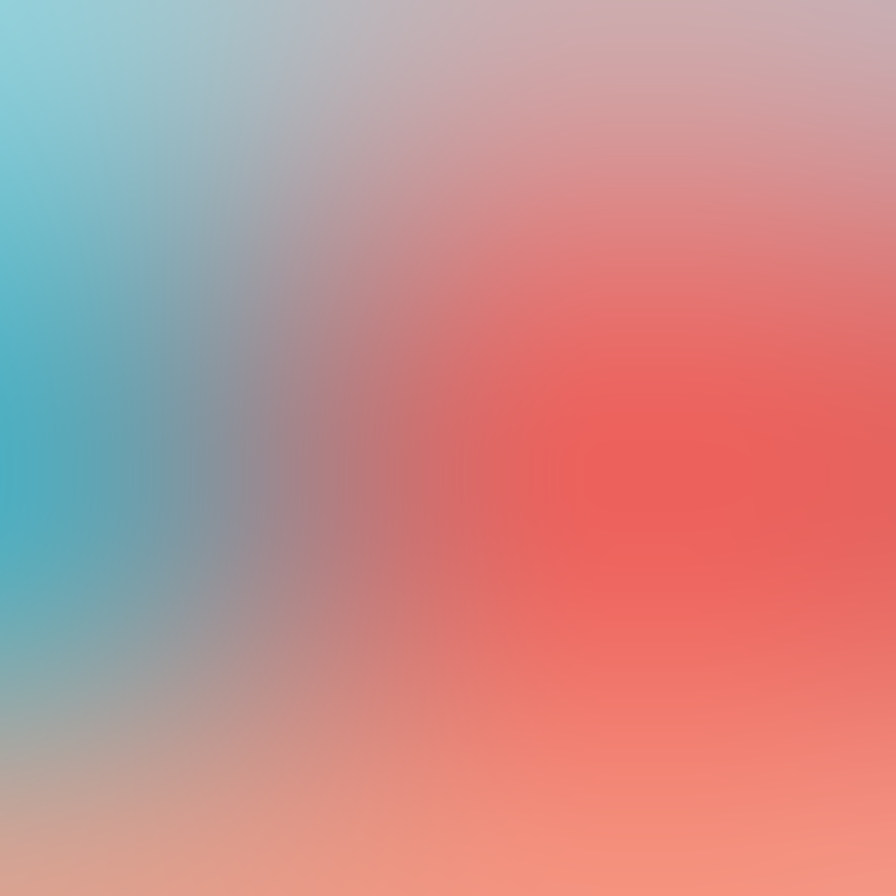
Reproduce this background procedurally as a Shadertoy shader.

```glsl
// Soft mesh gradient: teal on the left, a coral glow right of centre, peach below, pale mauve above.

// Colours of the mesh: three rows, each with a left, core and right stop
#define TOP_LEFT   vec3(0.57, 0.825, 0.865)
#define TOP_CORE   vec3(0.80, 0.68, 0.69)
#define TOP_RIGHT  vec3(0.78, 0.69, 0.71)
#define MID_LEFT   vec3(0.27, 0.70, 0.775)
#define MID_CORE   vec3(0.93, 0.38, 0.36)
#define MID_RIGHT  vec3(0.90, 0.39, 0.37)
#define LOW_LEFT   vec3(0.86, 0.64, 0.57)
#define LOW_CORE   vec3(0.96, 0.58, 0.50)
#define LOW_RIGHT  vec3(0.96, 0.59, 0.52)

// Smooth horizontal ramp through three colour stops
vec3 rowColor(vec3 left, vec3 core, vec3 right, float x) {
    vec3 color = mix(left, core, smoothstep(-0.10, 0.69, x));
    return mix(color, right, smoothstep(0.75, 1.05, x));
}

void mainImage(out vec4 fragColor, in vec2 fragCoord) {
    vec2 uv = fragCoord / iResolution.xy;

    // Horizontal ramps
    vec3 top = rowColor(TOP_LEFT, TOP_CORE, TOP_RIGHT, uv.x);
    vec3 middle = rowColor(MID_LEFT, MID_CORE, MID_RIGHT, uv.x);
    vec3 low = rowColor(LOW_LEFT, LOW_CORE, LOW_RIGHT, uv.x);

    // Vertical blend away from the saturated middle band
    float topWeight = smoothstep(0.48, 1.05, uv.y);
    float lowWeight = 1.0 - smoothstep(-0.04, 0.46, uv.y);
    vec3 color = mix(middle, top, topWeight);
    color = mix(color, low, lowWeight);

    fragColor = vec4(color, 1.0);
}
```
